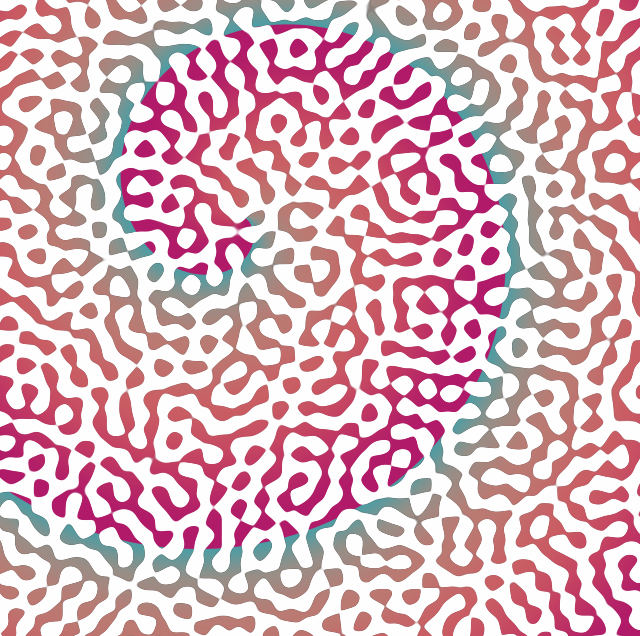
Reproduce this pattern procedurally as a WebGL 1 fragment shader.

```glsl
precision highp float;
// Labyrinth of rounded worms on white, tinted by an Archimedean spiral ramp.
// Worms: a sum of plane waves near one wavelength, divided by a softened local
// amplitude so weak bridges break. Gradient noise bends the worms.

uniform vec2 u_resolution;

#define SPIRAL_CENTER vec2(0.383, 0.660)
#define SPIRAL_PITCH 0.450   // radius gained per turn
#define SPIRAL_START 0.1545  // turns, measured clockwise from straight down
#define WORM_FREQ 26.5       // waves per canvas height
#define WORM_BIAS 0.15       // above zero: thinner worms
#define BRIDGE_BREAK 0.4     // higher: fewer thin bridges
#define FREQ_SPREAD 0.22
#define BEND_AMOUNT 0.010
#define BEND_SCALE 6.0
#define RIM_WIDTH 0.0003
#define RIM_DARK 0.35
#define WAVES 64

const float TAU = 6.2831853;
const vec3 PAPER = vec3(0.998);
const vec3 TEAL = vec3(0.27, 0.62, 0.65);
const vec3 STONE = vec3(0.59, 0.56, 0.53);
const vec3 CLAY = vec3(0.73, 0.48, 0.45);
const vec3 CORAL = vec3(0.79, 0.37, 0.39);
const vec3 ROSE = vec3(0.77, 0.25, 0.38);
const vec3 MAGENTA = vec3(0.69, 0.10, 0.41);

float hash(float n) {
  return fract(sin(n * 12.9898) * 4375.85);
}

vec2 gradientAt(vec2 cell) {
  float a = TAU * hash(dot(cell, vec2(1.0, 17.3)) + 3.1);
  return vec2(cos(a), sin(a));
}

float gradientNoise(vec2 p) {
  vec2 i = floor(p), f = p - i;
  vec2 u = f * f * f * (f * (f * 6.0 - 15.0) + 10.0);
  vec2 e = vec2(1.0, 0.0);
  float low = mix(dot(gradientAt(i), f),
                  dot(gradientAt(i + e), f - e), u.x);
  float high = mix(dot(gradientAt(i + e.yx), f - e.yx),
                   dot(gradientAt(i + 1.0), f - 1.0), u.x);
  return mix(low, high, u.y);
}

// Approximate signed distance to the worm edges, positive inside.
float wormDistance(vec2 p) {
  vec2 q = p * BEND_SCALE;
  p += BEND_AMOUNT * vec2(gradientNoise(q), gradientNoise(q + 31.7));
  float k0 = TAU * WORM_FREQ;
  float height = 0.0;
  vec2 slope = vec2(0.0);
  for (int i = 0; i < WAVES; i++) {
    float n = float(i) + 1.0;
    float angle = 0.5 * TAU * (n + hash(n + 0.37)) / float(WAVES);
    float stretch = 1.0 + FREQ_SPREAD * (hash(n + 71.3) - 0.5);
    vec2 dir = stretch * vec2(cos(angle), sin(angle));
    float phase = k0 * dot(dir, p) + TAU * hash(n + 143.9);
    height += cos(phase);
    slope -= sin(phase) * dir;
  }
  float variance = 0.5 * float(WAVES);
  float amplitude = sqrt(height * height + dot(slope, slope)
                         + BRIDGE_BREAK * variance);
  return (height / amplitude - WORM_BIAS) / k0;
}

// 0 just outside a spiral arm, rising to 1 at the next arm outward.
float spiralPhase(vec2 p) {
  vec2 d = p - SPIRAL_CENTER;
  float turn = atan(-d.x, -d.y) / TAU;
  return fract(length(d) / SPIRAL_PITCH - turn - SPIRAL_START);
}

vec3 spiralRamp(float v) {
  vec3 c = mix(TEAL, STONE, smoothstep(-0.03, 0.12, v));
  c = mix(c, CLAY, smoothstep(0.08, 0.28, v));
  c = mix(c, CORAL, smoothstep(0.26, 0.52, v));
  c = mix(c, ROSE, smoothstep(0.48, 0.74, v));
  return mix(c, MAGENTA, smoothstep(0.64, 0.94, v));
}

void main() {
  float pixel = 1.0 / u_resolution.y;
  vec2 p = gl_FragCoord.xy * pixel;

  // Spiral tint, with the jump between arms smoothed over a pixel
  float v = spiralPhase(p);
  float seam = smoothstep(1.0 - 1.5 * pixel / SPIRAL_PITCH, 1.0, v);
  vec3 ink = mix(spiralRamp(v), spiralRamp(0.0), seam);

  // Thin dark rim, strongest on the pale tints
  float d = wormDistance(p);
  float rim = 1.0 - smoothstep(0.0, RIM_WIDTH + 0.5 * pixel, abs(d));
  ink *= 1.0 - RIM_DARK * rim * (1.0 - v);

  float cover = smoothstep(-0.5 * pixel, 0.5 * pixel, d);
  gl_FragColor = vec4(mix(PAPER, ink, cover), 1.0);
}
```
